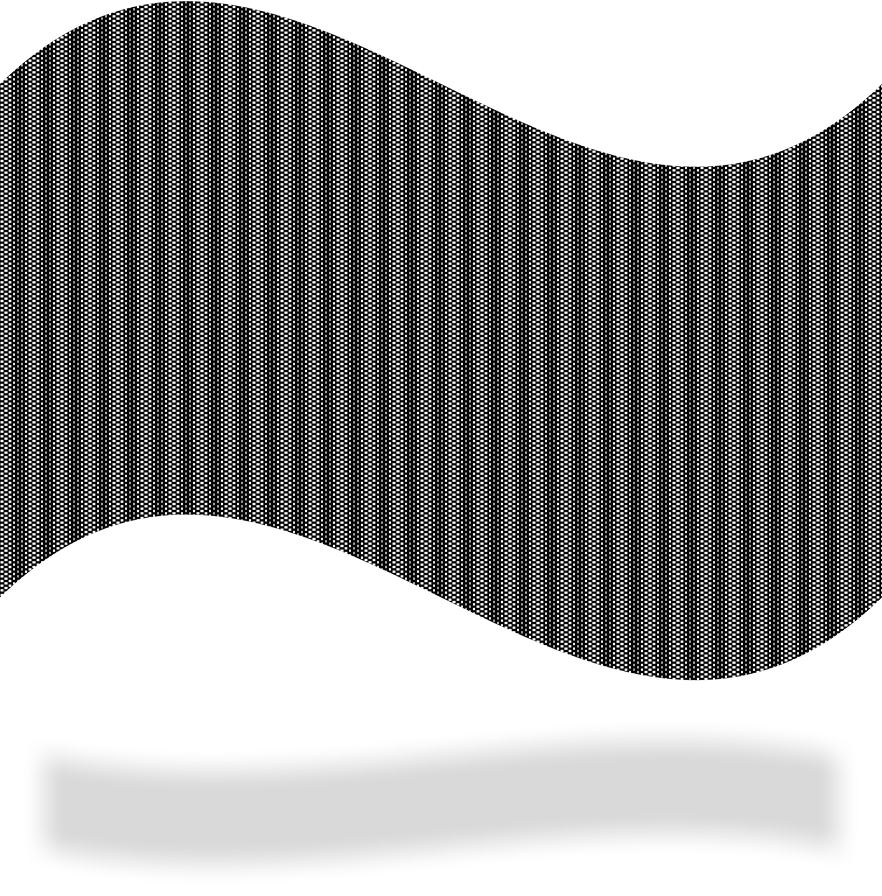
A Shadertoy shader for this background:

```glsl
const vec3 PAPER = vec3(1.0);
const vec3 INK = vec3(0.01);
const vec3 SHADOW = vec3(0.85);

const float RIBBON_TOP = 0.9063;     // height of the upper edge at both sides
const float RIBBON_DEPTH = 0.573;
const float RIBBON_SWING = 1.92;

const vec2 SHADOW_SPAN = vec2(0.050, 0.950);
const float SHADOW_TOP = 0.156;
const float SHADOW_DEPTH = 0.103;
const float SHADOW_SWING = -0.35;
const float SHADOW_BLUR = 0.026;

const float STRIPES = 31.5;          // bright stripes across the canvas
const float STRIPE_PHASE = 0.19;
const float COLUMNS_PER_STRIPE = 7.0;
const float ROWS = 192.0;
const float DASH_HEIGHT = 0.5;       // share of a row
const float DASH_NARROW = 0.30;      // shares of a column
const float DASH_WIDE = 0.80;

const float TAU = 6.2831853;

// Cubic with a crest, a centre crossing and a trough on 0..1
float wave(float u) {
    return u * (1.0 - u) * (0.5 - u);
}

// Share of a pixel-wide box covered by a centred segment
float boxCover(float offset, float halfWidth, float pixel) {
    float lo = max(offset - 0.5 * pixel, -halfWidth);
    float hi = min(offset + 0.5 * pixel, halfWidth);
    return max(hi - lo, 0.0) / pixel;
}

// Staggered dashes whose width swells and shrinks across each stripe
float dashes(vec2 uv, vec2 pixel) {
    vec2 grid = vec2(STRIPES * COLUMNS_PER_STRIPE, ROWS);
    vec2 cell = uv * grid;
    vec2 cellPixel = min(pixel * grid, vec2(1.0));
    float column = floor(cell.x);
    float cover = 0.0;
    for (int k = -1; k <= 1; k++) {
        float id = column + float(k);
        float stripe = (id + 0.5) / COLUMNS_PER_STRIPE - STRIPE_PHASE;
        float swell = 0.5 + 0.5 * cos(TAU * stripe);
        float width = mix(DASH_NARROW, DASH_WIDE, swell);
        float stagger = 0.5 * mod(id, 2.0);
        float rowOffset = fract(cell.y + stagger) - 0.5;
        cover += boxCover(cell.x - id - 0.5, 0.5 * width, cellPixel.x)
               * boxCover(rowOffset, 0.5 * DASH_HEIGHT, cellPixel.y);
    }
    return clamp(cover, 0.0, 1.0);
}

// Band below a curved top, softened by the given half width
float band(float y, float top, float depth, float soft) {
    return smoothstep(-soft, soft, top - y)
         * smoothstep(-soft, soft, y - top + depth);
}

void mainImage(out vec4 fragColor, in vec2 fragCoord) {
    vec2 pixel = 1.0 / iResolution.xy;
    vec2 uv = fragCoord * pixel;

    // Blurred shadow
    float along = (uv.x - SHADOW_SPAN.x) / (SHADOW_SPAN.y - SHADOW_SPAN.x);
    float shadowTop = SHADOW_TOP + SHADOW_SWING * wave(clamp(along, 0.0, 1.0));
    float shade = band(uv.y, shadowTop, SHADOW_DEPTH, SHADOW_BLUR)
        * smoothstep(-SHADOW_BLUR, SHADOW_BLUR, uv.x - SHADOW_SPAN.x)
        * smoothstep(-SHADOW_BLUR, SHADOW_BLUR, SHADOW_SPAN.y - uv.x);
    vec3 color = mix(PAPER, SHADOW, shade);

    // Dashed ribbon
    float ribbonTop = RIBBON_TOP + RIBBON_SWING * wave(uv.x);
    float ribbon = band(uv.y, ribbonTop, RIBBON_DEPTH, 0.75 * pixel.y);
    vec3 weave = mix(INK, PAPER, dashes(uv, pixel));
    color = mix(color, weave, ribbon);

    fragColor = vec4(color, 1.0);
}
```
